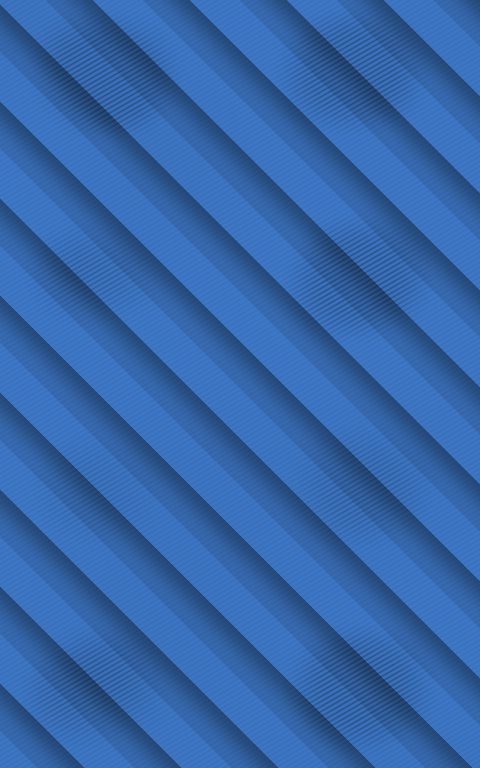
Reproduce this pattern procedurally as a Shadertoy shader.

```glsl
// Blue diagonal layered strips with soft shadows and fine, unevenly worn hatching.

float hash(vec2 cell) {
    vec3 q = fract(vec3(cell.xyx) * 0.1031);
    q += dot(q, q.yzx + 33.33);
    return fract((q.x + q.y) * q.z);
}

float valueNoise(vec2 p) {
    vec2 cell = floor(p);
    vec2 f = fract(p);
    f = f * f * (3.0 - 2.0 * f);
    return mix(mix(hash(cell), hash(cell + vec2(1.0, 0.0)), f.x),
               mix(hash(cell + vec2(0.0, 1.0)), hash(cell + 1.0), f.x), f.y);
}

// Colour across one strip: shadow under the edge, flat lower step, bright upper step.
vec3 stripColor(float t, float blur) {
    vec3 shadow = vec3(0.145, 0.290, 0.480);
    vec3 lower = vec3(0.216, 0.414, 0.692);
    vec3 upper = vec3(0.238, 0.464, 0.772);
    vec3 color = mix(shadow, lower, smoothstep(-0.04, 0.40, t));
    color = mix(color, upper, smoothstep(0.48 - blur, 0.48 + blur, t));
    return mix(color, shadow, smoothstep(1.0 - blur, 1.0, t));
}

// Broad patches where the hatching is cut deeper.
float wearPatches(vec2 p) {
    vec2 wave = 0.5 + 0.5 * cos(6.2832 * (p - vec2(0.21, 0.15)) / vec2(0.53, 0.43));
    float patchy = wave.x * wave.y * (0.45 + 0.9 * valueNoise(p * 4.0 + 7.0));
    return smoothstep(0.22, 0.85, patchy);
}

void mainImage(out vec4 fragColor, in vec2 fragCoord) {
    // Canvas widths, measured down from the upper left corner.
    vec2 p = vec2(fragCoord.x, iResolution.y - fragCoord.y) / iResolution.x;

    // Strips at 45 degrees.
    float t = fract((p.y - p.x - 0.0104) / 0.2021);
    vec3 color = stripColor(t, 6.0 / iResolution.x);

    // Thin grooves rising to the right.
    float groove = 0.5 + 0.5 * cos(6.2832 * 110.0 * dot(p, vec2(0.5, 0.866)));
    float wear = wearPatches(p);
    color *= 1.0 - groove * groove * (0.06 + 0.20 * wear) - 0.05 * wear;

    // Faint uneven tone over the whole surface.
    color *= 0.985 + 0.03 * valueNoise(p * 3.0);

    fragColor = vec4(color, 1.0);
}
```
